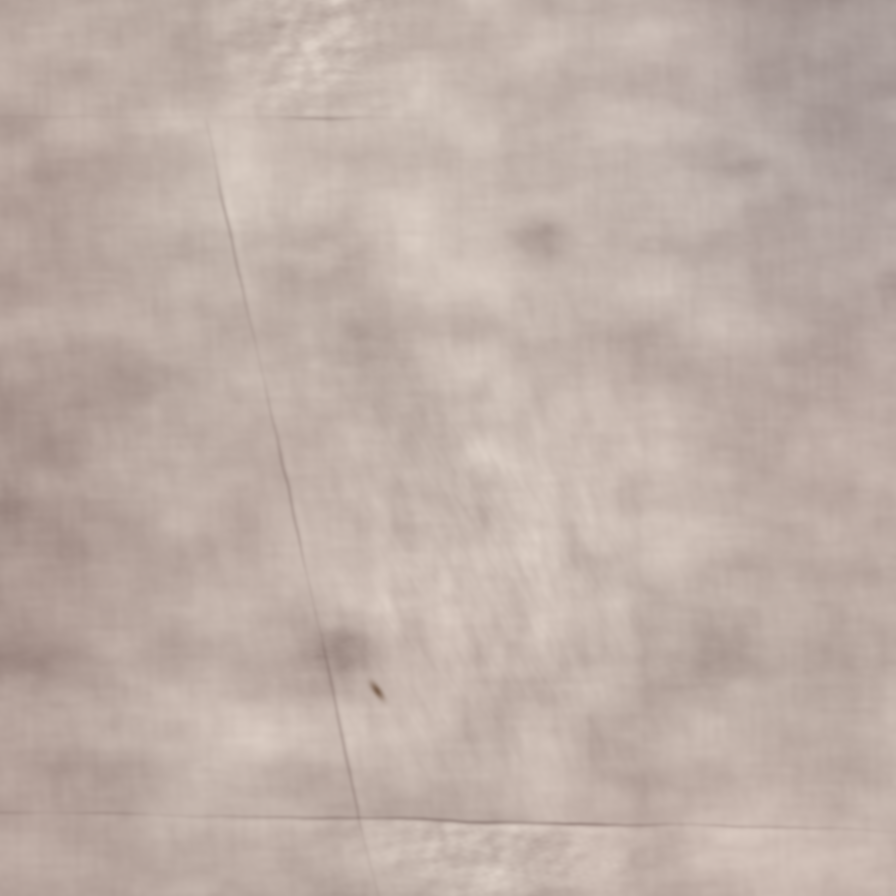
Reproduce this texture procedurally as a WebGL 1 fragment shader.

```glsl
precision highp float;
// Worn, pale pinkish plaster or hide: soft cloudy stains over broad uneven light,
// crossed by one slanted and two level seams, with faint creases, dark smudges
// and bright scuffed patches. Tone is summed first, then mapped to a colour ramp.
uniform vec2 u_resolution;

#define BASE_TONE 0.83
#define CLOUD_AMOUNT 1.3
#define MOTTLE_AMOUNT 1.0
#define WEAVE_AMOUNT 0.11
#define CREASE_AMOUNT 1.5
#define SMUDGE_AMOUNT 0.85
#define SMUDGE_COUNT 12
#define SEAM_WIDTH 0.0026
#define SEAM_DEPTH 0.65
#define DARK_COLOR vec3(0.655, 0.592, 0.562)
#define LIGHT_COLOR vec3(0.785, 0.731, 0.695)

float hash(vec2 p) {
  return fract(sin(dot(p, vec2(127.1, 311.7))) * 43758.5453);
}

float noise(vec2 p) {
  vec2 cell = floor(p), f = fract(p);
  f = f * f * (3.0 - 2.0 * f);
  float low = mix(hash(cell), hash(cell + vec2(1.0, 0.0)), f.x);
  float high = mix(hash(cell + vec2(0.0, 1.0)), hash(cell + 1.0), f.x);
  return mix(low, high, f.y);
}

float fbm(vec2 p) {
  float sum = 0.0, weight = 0.533;
  for (int i = 0; i < 4; i++) {
    sum += weight * noise(p);
    p = mat2(1.6, 1.2, -1.2, 1.6) * p + 7.3;
    weight *= 0.5;
  }
  return sum;
}

// Soft elliptical spot
float blob(vec2 p, vec2 center, vec2 radius) {
  vec2 q = (p - center) / radius;
  return exp(-dot(q, q));
}

// Dark groove with a faint lit lip on its positive side
float seam(float d) {
  float groove = d / SEAM_WIDTH;
  float lip = (d - 2.5 * SEAM_WIDTH) / (2.0 * SEAM_WIDTH);
  return 0.3 * exp(-lip * lip) - exp(-groove * groove);
}

// Signed relief of a crumpled surface lit from the upper left
float relief(vec2 p) {
  return fbm(p + vec2(-0.18, 0.18)) - fbm(p);
}

// Ragged dark stains, crowded towards the left
float smudges(vec2 p) {
  float sum = 0.0;
  vec2 warped = p + 0.07 * (vec2(fbm(p * 13.0), fbm(p * 13.0 + 31.0)) - 0.5);
  for (int i = 0; i < SMUDGE_COUNT; i++) {
    float id = float(i) + 1.0;
    float side = hash(vec2(id, 1.7));
    vec2 center = vec2(side * side * 0.95, 0.2 + 0.6 * hash(vec2(id, 5.1)));
    vec2 radius = vec2(0.025, 0.014) + vec2(0.04, 0.025) * hash(vec2(id, 9.4));
    sum += blob(warped, center, radius) * (0.3 + 0.7 * hash(vec2(id, 3.3)));
  }
  return sum * (0.1 + 1.5 * fbm(p * vec2(22.0, 38.0)));
}

void main() {
  vec2 uv = gl_FragCoord.xy / u_resolution;

  // Broad light: shaded upper right and left edge
  float coolCorner = blob(uv, vec2(1.03, 0.9), vec2(0.32, 0.3));
  float tone = BASE_TONE - 0.5 * coolCorner;
  tone -= 0.4 * blob(uv, vec2(0.0, 0.42), vec2(0.3, 0.36));
  tone -= 0.4 * blob(uv, vec2(1.0, 0.55), vec2(0.2, 0.25));

  // Cloudy stains, mottling and a barely visible weave
  tone += CLOUD_AMOUNT * (fbm(uv * vec2(3.2, 5.0) + 4.0) - 0.5);
  tone += MOTTLE_AMOUNT * (fbm(uv * vec2(15.0, 22.0) + 17.0) - 0.5);
  float weave = noise(uv * vec2(150.0, 26.0)) + noise(uv * vec2(26.0, 150.0));
  tone += WEAVE_AMOUNT * (weave - 1.0);

  // Creases slanting down to the right, strongest low in the middle
  vec2 along = mat2(0.91, -0.41, 0.41, 0.91) * uv;
  float creased = 0.25 + blob(uv, vec2(0.55, 0.36), vec2(0.16, 0.2));
  tone += CREASE_AMOUNT * creased * relief(along * vec2(25.0, 11.0));
  tone -= SMUDGE_AMOUNT * smudges(uv);

  // Seams, slightly wavy and unevenly worn
  float wobble = 0.007 * (fbm(uv * 13.0) - 0.5);
  float wear = 0.25 + 1.2 * noise(uv * 17.0 + 3.0);
  float slant = (uv.x - 0.228 - 0.222 * (0.87 - uv.y) + wobble) * 0.976;
  float lower = 0.094 - 0.021 * uv.x - uv.y + wobble;
  float upper = uv.y - 0.869 + wobble;
  float slantSpan = 1.0 - smoothstep(0.86, 0.875, uv.y);
  float lowerWear = 0.45 + 1.1 * blob(uv, vec2(0.52, 0.08), vec2(0.17, 0.2));
  float upperWear = 0.2 + 0.8 * blob(uv, vec2(0.37, 0.87), vec2(0.05, 0.1));
  upperWear *= 1.0 - smoothstep(0.4, 0.55, uv.x);
  float seams = 0.7 * seam(slant) * slantSpan + seam(lower) * lowerWear;
  tone += SEAM_DEPTH * wear * (seams + seam(upper) * upperWear);
  tone += 0.12 * slantSpan * smoothstep(-0.02, 0.02, slant) * exp(-abs(slant) * 7.0);

  // Scuffed bright patches ending at the level seams
  float scuff = blob(uv, vec2(0.35, 0.96), vec2(0.09, 0.1)) * smoothstep(-0.003, 0.006, upper);
  scuff += blob(uv, vec2(0.55, 0.05), vec2(0.16, 0.06)) * smoothstep(-0.003, 0.006, lower);
  tone += scuff * (0.4 + 2.8 * relief(uv * vec2(19.0, 30.0)));

  // Colour ramp, cool corner tint and one small brown fleck
  vec3 color = mix(DARK_COLOR, LIGHT_COLOR, clamp(tone, -1.0, 1.6));
  float hue = fbm(uv * 4.0 + 50.0) - 0.5;
  color += hue * vec3(-0.012, 0.012, 0.008) + coolCorner * vec3(-0.018, 0.0, 0.016);
  color += vec3(0.003, -0.003, -0.001);
  vec2 fleck = uv - vec2(0.421, 0.229);
  fleck.x += 0.55 * fleck.y;
  color = mix(color, vec3(0.4, 0.29, 0.21), 0.8 * blob(fleck, vec2(0.0), vec2(0.005, 0.009)));
  gl_FragColor = vec4(color, 1.0);
}
```
